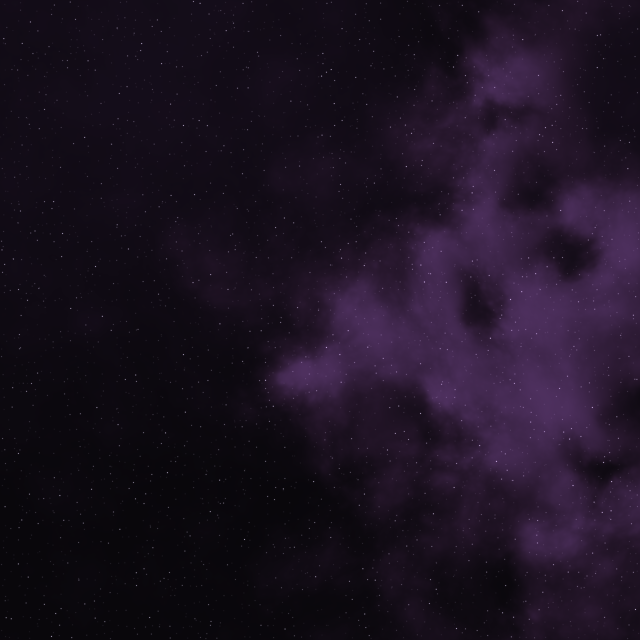
Write a WebGL 2 fragment shader that draws this texture.

```glsl
#version 300 es
precision highp float;

uniform vec2 u_resolution;
out vec4 fragColor;

// Glowing gas and dust clouds: center xy, radii zw
const vec4 GAS[11] = vec4[](
    vec4(0.70, 0.50, 0.10, 0.13), vec4(0.84, 0.37, 0.17, 0.13),
    vec4(0.96, 0.64, 0.12, 0.13), vec4(0.83, 0.87, 0.08, 0.11),
    vec4(0.98, 0.22, 0.11, 0.09), vec4(0.58, 0.45, 0.08, 0.10),
    vec4(0.77, 0.69, 0.07, 0.13), vec4(0.49, 0.40, 0.07, 0.07),
    vec4(0.86, 0.53, 0.16, 0.12), vec4(0.74, 0.30, 0.08, 0.07),
    vec4(0.75, 0.82, 0.07, 0.08));
const vec4 DUST[12] = vec4[](
    vec4(0.62, 0.68, 0.08, 0.045), vec4(0.655, 0.335, 0.065, 0.05),
    vec4(0.97, 0.87, 0.085, 0.085), vec4(0.83, 0.72, 0.045, 0.035),
    vec4(0.77, 0.81, 0.05, 0.03), vec4(0.755, 0.52, 0.03, 0.05),
    vec4(0.89, 0.62, 0.05, 0.025), vec4(0.99, 0.37, 0.045, 0.06),
    vec4(0.92, 0.29, 0.05, 0.03), vec4(0.80, 0.08, 0.06, 0.06),
    vec4(0.34, 0.42, 0.09, 0.09), vec4(0.39, 0.23, 0.15, 0.11));

vec2 hash2(vec2 p) {
    vec3 q = fract(p.xyx * vec3(0.1031, 0.1030, 0.0973));
    q += dot(q, q.yzx + 33.33);
    return fract((q.xx + q.yz) * q.zy);
}

// Soft cellular noise, centered on zero
float puffs(vec2 p) {
    vec2 cell = floor(p), f = p - cell;
    float sum = 0.0;
    for (int y = -1; y <= 1; y++)
        for (int x = -1; x <= 1; x++) {
            vec2 o = vec2(x, y);
            vec2 d = o + hash2(cell + o + 40.0) - f;
            sum += exp(-8.0 * dot(d, d));
        }
    return sum - 0.39;
}

float billows(vec2 p) {
    float sum = 0.0, amp = 1.0;
    for (int i = 0; i < 5; i++) {
        sum += amp * puffs(p);
        p = mat2(1.6, 1.2, -1.2, 1.6) * p + 7.3;
        amp *= 0.52;
    }
    return sum;
}

// Layered sines that curl the cloud edges
vec2 curl(vec2 p) {
    vec2 w = vec2(0.0);
    float freq = 11.0;
    for (int i = 0; i < 5; i++) {
        w += sin(freq * p.yx + w.yx * freq + vec2(1.3, 4.1) * float(i + 1)) * 0.13 / freq;
        p = mat2(0.8, 0.6, -0.6, 0.8) * p;
        freq *= 1.8;
    }
    return w;
}

float glow(vec2 p, vec2 center, vec2 radius) {
    vec2 d = (p - center) / radius;
    return exp(-dot(d, d));
}

float stars(vec2 p, float count) {
    vec2 cell = floor(p * count);
    vec2 seed = hash2(cell + 91.0), kind = hash2(cell + 217.0);
    vec2 d = p - (cell + 0.15 + 0.7 * seed) / count;
    float power = 0.08 + 0.55 * pow(kind.y, 5.0);
    return step(kind.x, 0.42) * power * exp(-dot(d, d) / 0.0000009);
}

void main() {
    vec2 uv = gl_FragCoord.xy / u_resolution;
    vec2 bent = uv + curl(uv);
    float detail = billows(bent * 8.0);
    vec2 q = bent + 0.025 * vec2(detail, billows(bent * 9.0 + 31.0));

    // Gas, with a wide faint halo
    float clear = 1.0 - 0.42 * glow(q, vec2(0.78, 0.42), vec2(0.43, 0.45));
    for (int i = 0; i < GAS.length(); i++)
        clear *= 1.0 - 0.62 * glow(q, GAS[i].xy, GAS[i].zw);
    clear *= 1.0 - 0.16 * glow(q, vec2(0.35, 0.59), vec2(0.09, 0.06));
    clear *= 1.0 - 0.25 * glow(q, vec2(0.96, 0.01), vec2(0.20, 0.14));
    clear *= 1.0 - 0.35 * glow(q, vec2(0.90, 1.00), vec2(0.14, 0.06));
    float density = 1.0 - clear;

    // Dust eats into the gas
    for (int i = 0; i < DUST.length(); i++)
        density *= 1.0 - 0.68 * glow(q, DUST[i].xy, DUST[i].zw);
    density *= 1.0 + 0.55 * detail * (1.15 - density);
    density = clamp(density, 0.0, 1.0);

    // Night sky, darkest at the lower left and the top center
    float haze = smoothstep(0.1, 0.8, uv.y + 0.25 * curl(uv * 0.5).x);
    haze *= 1.0 - 0.7 * glow(q, vec2(0.69, 0.96), vec2(0.10, 0.12));
    haze += 0.3 * glow(q, vec2(0.22, 0.92), vec2(0.13, 0.25)) + 0.2 * detail;
    vec3 color = mix(vec3(0.036, 0.028, 0.045), vec3(0.070, 0.046, 0.088), clamp(haze, 0.0, 1.3));

    // Gas colors from faint plum to violet
    color = mix(color, vec3(0.145, 0.085, 0.165), smoothstep(0.04, 0.52, density));
    color = mix(color, vec3(0.305, 0.188, 0.370), smoothstep(0.38, 0.98, density));

    color += vec3(0.92, 0.88, 1.0) * (stars(uv, 78.0) + 0.7 * stars(uv + 3.7, 53.0));
    fragColor = vec4(color, 1.0);
}
```
